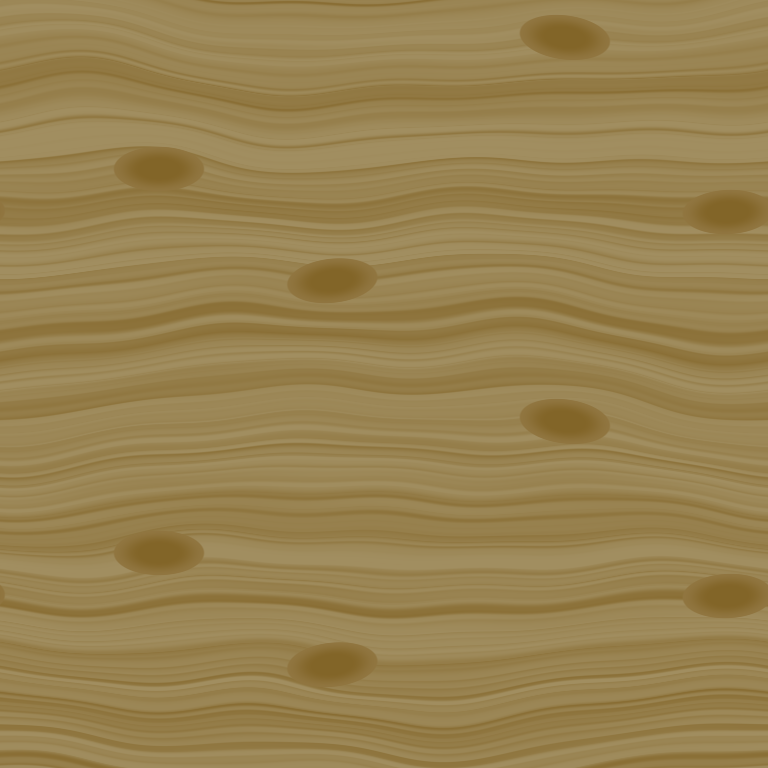
A three.js fragment shader for this texture:

```glsl
// Wavy horizontal wood grain with scattered oval knots.
varying vec2 vUv;

const float TAU = 6.28318;

float hash(float n) {
  return fract(sin(n * 127.1 + 3.7) * 43758.5);
}

// Position of the jittered border below grain cell i.
float border(float i) {
  return i + 0.75 * hash(i);
}

// Pale tone at the start of grain cell i.
float paleTone(float i) {
  return 0.45 + 0.55 * hash(i + 0.31);
}

// One-dimensional cellular bands: a slow fade to dark, then a crisp step.
float bands(float v, float seed) {
  v += seed;
  float i = floor(v);
  if (v < border(i)) i -= 1.0;
  float t = (v - border(i)) / (border(i + 1.0) - border(i));
  float dark = 0.55 * hash(i + 0.67);
  float fading = mix(paleTone(i), dark, t * t);
  return mix(fading, paleTone(i + 1.0), smoothstep(0.74, 1.0, t)) - 0.58;
}

// Centre (xy) and tilt (z) of a knot, laid out in four columns and two rows.
vec3 knotPlace(float index) {
  float column = mod(index, 4.0);
  float row = floor(index / 4.0);
  float wiggle = sin(2.2 * column);
  return vec3(0.207 + 0.25 * column - 0.03 * wiggle,
              0.28 - 0.18 * wiggle + 0.5 * row,
              0.1 * wiggle);
}

// Offset from a knot in units of its radii, repeating across the sides.
vec2 knotOffset(vec2 p, vec3 place) {
  vec2 d = p - place.xy;
  d.x = fract(d.x + 0.5) - 0.5;
  d.y -= place.z * d.x;
  return d / vec2(0.059, 0.029);
}

// Height at which the grain is read, bent by layered sines.
float bentHeight(vec2 p) {
  float bend = 0.019 * cos(TAU * p.x) * cos(TAU * p.y);
  bend -= 0.009 * cos(2.0 * TAU * p.x + 4.0 * p.y - 2.0);
  bend += 0.005 * sin(3.0 * TAU * p.x + 13.0 * p.y);
  bend += 0.002 * sin(5.0 * TAU * p.x - 23.0 * p.y);
  return p.y - bend;
}

void main() {
  vec3 darkGrain = vec3(0.53, 0.42, 0.19);
  vec3 lightGrain = vec3(0.63, 0.555, 0.375);
  vec3 knotCore = vec3(0.51, 0.395, 0.155);
  vec3 knotRim = vec3(0.565, 0.46, 0.25);

  // Nearest knot, and the grain pushed aside by all of them.
  float height = bentHeight(vUv);
  float nearest = 10.0;
  for (int k = 0; k < 8; k++) {
    vec2 q = knotOffset(vUv, knotPlace(float(k)));
    height -= 0.007 * q.y * exp(-0.4 * dot(q, q));
    nearest = min(nearest, length(q));
  }

  // Broad, medium and fine bands; the fine ones gather in some places.
  float cluster = 0.65 + 0.35 * sin(19.0 * height + 2.0 * sin(31.0 * height));
  float fade = 0.85 + 0.15 * sin(2.0 * TAU * vUv.x + 40.0 * height);
  float tone = 0.53;
  tone += 0.6 * bands(27.0 * height, 40.0);
  tone += 0.75 * fade * bands(-58.0 * height, 190.0);
  tone += 0.85 * fade * cluster * bands(112.0 * height, 210.0);
  vec3 color = mix(darkGrain, lightGrain, smoothstep(0.04, 0.93, tone));

  // Knots: a dark core fading to a paler rim with a clean outline.
  vec3 knot = mix(knotCore, knotRim, smoothstep(0.4, 1.0, nearest));
  color = mix(knot, color, smoothstep(0.97, 1.02, nearest));

  gl_FragColor = vec4(color, 1.0);
}
```
